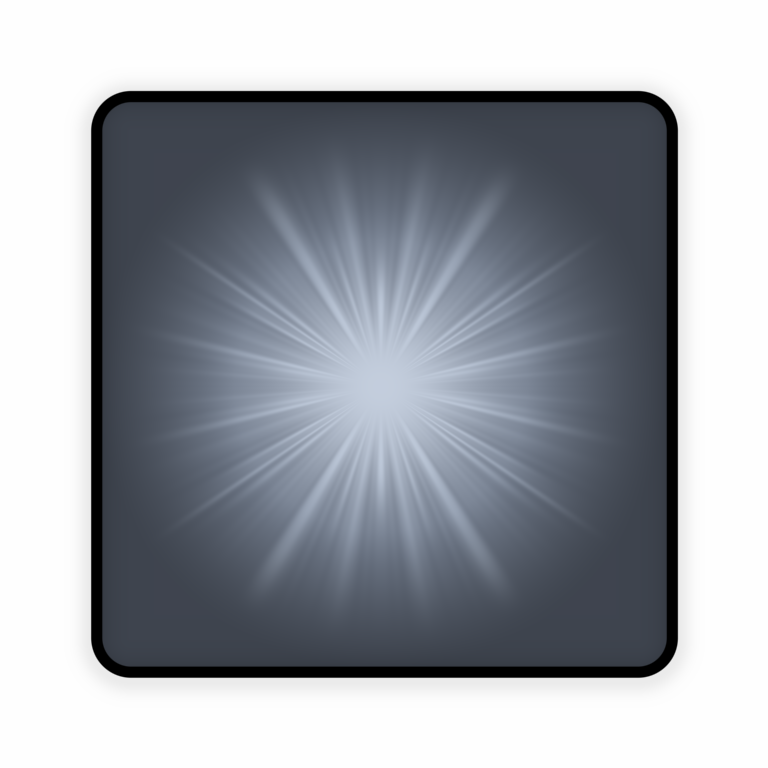
Give the GLSL for this background, as a WebGL 1 fragment shader.

```glsl
precision highp float;
// A dark slate card with a black rounded frame and a faint outer shadow on white.
// A pale burst fills it: a radial glow plus angular rays, mirrored into four
// quadrants by folding the angle, with layered sines for the fine streaks.

uniform vec2 u_resolution;

const vec3 PAPER = vec3(0.995);
const vec3 SLATE = vec3(0.245, 0.268, 0.308);
const vec3 STEEL = vec3(0.475, 0.515, 0.580);
const vec3 CORE = vec3(0.765, 0.805, 0.865);
const vec3 RAY_TINT = vec3(0.96, 1.0, 1.03);

const vec2 CARD_CENTER = vec2(0.5007, 0.4995);
const vec2 BURST_CENTER = vec2(0.496, 0.497);
const float CARD_HALF = 0.382;
const float CARD_RADIUS = 0.052;
const float FRAME_WIDTH = 0.0145;

float roundedBox(vec2 p, float halfSize, float radius) {
  vec2 q = abs(p) - halfSize + radius;
  return length(max(q, 0.0)) + min(max(q.x, q.y), 0.0) - radius;
}

// Coverage of the inside of a distance field
float fill(float d, float aa) {
  return 1.0 - smoothstep(-aa, aa, d);
}

// One soft ray: heading and width in degrees, fading between two radii
float ray(float angle, float r, float heading, float width, float fadeStart, float fadeEnd) {
  float x = (angle - heading) / width;
  return exp(-x * x) * (1.0 - smoothstep(fadeStart, fadeEnd, r));
}

// Fine streaks from sines of rising frequency, roughly -1 to 1
float streaks(float angle) {
  float sum = 0.0;
  float frequency = 0.43;
  float weight = 0.42;
  for (int i = 0; i < 5; i++) {
    sum += weight * sin(angle * frequency + 1.7 * float(i) + 0.8 * sin(angle * 0.19));
    frequency *= 1.47;
    weight *= 0.78;
  }
  return sum;
}

float mainRays(float angle, float r) {
  float light = 0.0;
  // Long shallow rays
  light += 0.13 * ray(angle, r, 13.3, 1.5, 0.14, 0.35);
  light += 0.10 * ray(angle, r, 9.0, 2.6, 0.09, 0.28);
  light += 0.04 * ray(angle, r, 4.5, 1.0, 0.15, 0.33);
  // Thin diagonal rays
  light += 0.10 * ray(angle, r, 29.5, 1.1, 0.12, 0.27);
  light += 0.10 * ray(angle, r, 34.2, 0.9, 0.19, 0.37);
  light += 0.09 * ray(angle, r, 38.5, 1.5, 0.12, 0.28);
  // Broad steep rays
  light += 0.12 * ray(angle, r, 59.0, 3.0, 0.24, 0.35);
  light += 0.08 * ray(angle, r, 71.5, 1.5, 0.12, 0.23);
  light += 0.06 * ray(angle, r, 79.0, 3.2, 0.20, 0.35);
  light += 0.13 * ray(angle, r, 90.0, 3.0, 0.10, 0.20);
  return light;
}

vec3 burst(vec2 p) {
  float r = length(p);
  float angle = degrees(atan(abs(p.y), abs(p.x) + 1e-5));

  // Radial glow through three tones
  float glow = pow(max(1.0 - r / 0.37, 0.0), 1.2);
  vec3 color = mix(SLATE, STEEL, smoothstep(-0.02, 0.48, glow) * 0.55 + min(glow / 0.42, 1.0) * 0.45);
  color = mix(color, CORE, smoothstep(0.28, 0.98, glow));

  // Rays emerge from the flat core and die toward the frame
  float emerge = smoothstep(0.025, 0.13, r);
  float fade = 1.0 - smoothstep(0.14, 0.35, r);
  float light = mainRays(angle, r) - 0.025 * fade;
  light += 0.032 * streaks(angle) * fade;
  return color + light * emerge * RAY_TINT;
}

void main() {
  float scale = min(u_resolution.x, u_resolution.y);
  vec2 uv = (gl_FragCoord.xy - 0.5 * u_resolution) / scale + 0.5;
  float aa = 0.9 / scale;
  vec2 p = uv - CARD_CENTER;
  float card = roundedBox(p, CARD_HALF, CARD_RADIUS);
  float panel = roundedBox(p, CARD_HALF - FRAME_WIDTH, CARD_RADIUS - FRAME_WIDTH);

  // Soft shadow sits slightly below the card
  float shadow = max(roundedBox(p + vec2(0.0, 0.004), CARD_HALF, CARD_RADIUS), 0.0);
  vec3 color = PAPER - 0.075 * exp(-pow(shadow / 0.017, 2.0));

  // Panel darkens gently beside the frame
  vec3 inside = burst(uv - BURST_CENTER);
  inside *= 1.0 - 0.13 * exp(min(panel, 0.0) / 0.016);

  color = mix(color, vec3(0.0), fill(card, aa));
  color = mix(color, inside, fill(panel, aa));
  gl_FragColor = vec4(color, 1.0);
}
```
